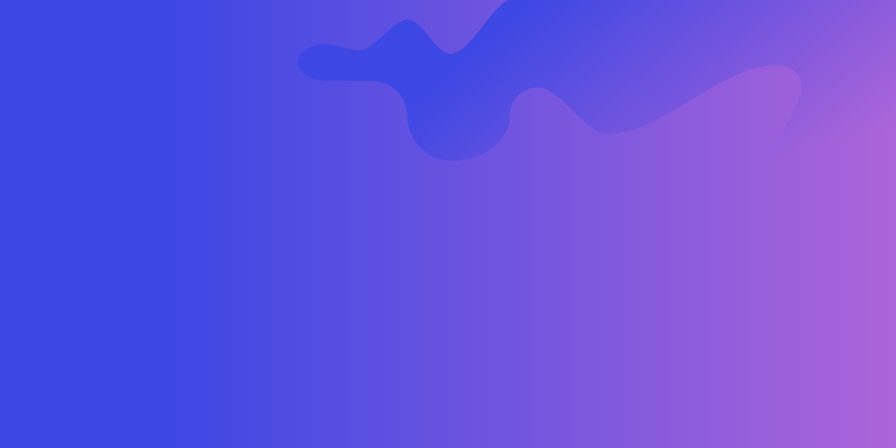
Write a Shadertoy shader that draws this background.

```glsl
const vec3 BLUE = vec3(0.24, 0.28, 0.89);
const vec3 ORCHID = vec3(0.675, 0.395, 0.85);
const float TIP_X = 66.4;
const int SUBSAMPLES = 4;

// Height of a half ellipse above its axis
float arc(float x, float centre, float radius, float height) {
    float u = (x - centre) / radius;
    return height * sqrt(max(0.0, 1.0 - u * u));
}

// Eased step of a given height between two positions
float rise(float x, float start, float end, float height) {
    return height * smoothstep(start, end, x);
}

// Top outline, as depth below the canvas top
float upperEdge(float x) {
    float cap = 13.8 - arc(min(x, 72.9), 72.9, 6.5, 3.9);
    return cap + rise(x, 72.4, 80.2, 1.3) - rise(x, 80.2, 91.1, 6.8)
        + rise(x, 91.1, 100.5, 7.6) - rise(x, 100.5, 115.1, 12.5);
}

// Bottom outline: rounded tip, hanging drop, then a long wave
float lowerEdge(float x) {
    const float JOIN = 25.8;
    if (x < 72.9) return 13.8 + arc(x, 72.9, 6.5, 4.2);
    if (x < 90.9) return JOIN - arc(max(x, 82.8), 82.8, 8.1, 7.8);
    if (x < 100.8) return JOIN + arc(x, 100.8, 9.9, 10.1);
    if (x < 113.8) return JOIN + arc(x, 100.8, 13.0, 10.1);
    if (x < 120.0) return JOIN - arc(x, 120.0, 6.2, 6.3);
    return 19.5 + rise(x, 120.0, 135.7, 10.4) - rise(x, 135.7, 173.2, 15.3);
}

// Right side of the rounded notch, sweeping back to the left
float notchEdge(float depth) {
    if (depth < 19.5) return 174.0 + arc(depth, 19.5, 4.9, 4.9);
    return 178.9 - 12.2 * pow((depth - 19.5) / 19.5, 1.5);
}

float insideWave(vec2 p) {
    bool belowTop = p.x > TIP_X && p.y > upperEdge(p.x);
    bool aboveBottom = p.y < lowerEdge(p.x) || p.x > notchEdge(p.y);
    return belowTop && aboveBottom ? 1.0 : 0.0;
}

// Average over a small grid to smooth even vertical edges
float waveCoverage(vec2 p, float pixel) {
    float total = 0.0;
    for (int j = 0; j < SUBSAMPLES; j++) {
        for (int i = 0; i < SUBSAMPLES; i++) {
            vec2 offset = (vec2(i, j) + 0.5) / float(SUBSAMPLES) - 0.5;
            total += insideWave(p + offset * pixel);
        }
    }
    return total / float(SUBSAMPLES * SUBSAMPLES);
}

void mainImage(out vec4 fragColor, in vec2 fragCoord) {
    // Percent of canvas height, with y as depth from the top
    float pixel = 100.0 / iResolution.y;
    vec2 p = vec2(fragCoord.x, iResolution.y - fragCoord.y) * pixel;

    // Horizontal backdrop and the diagonal tint of the wave
    float backdrop = clamp((p.x - 39.0) / 161.0, 0.0, 1.0);
    float tint = dot(p - vec2(100.8, 15.6), vec2(0.0088, 0.01));
    float wave = clamp(tint, 0.0, backdrop);

    float blend = mix(backdrop, wave, waveCoverage(p, pixel));
    fragColor = vec4(mix(BLUE, ORCHID, blend), 1.0);
}
```
